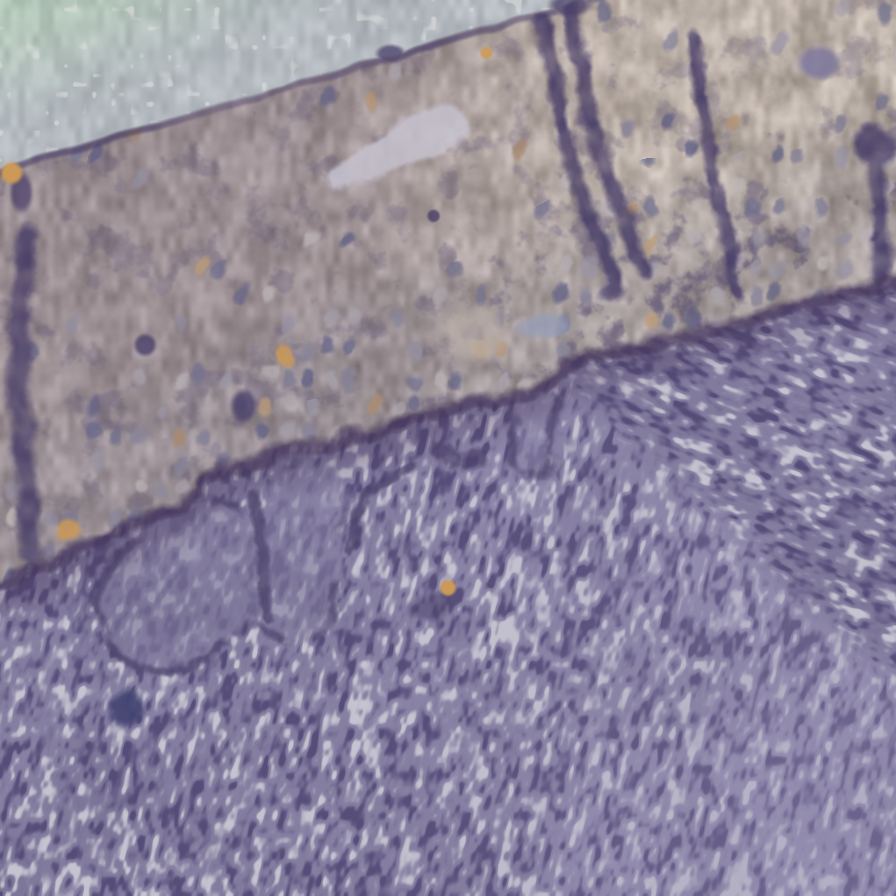
This texture is drawn by a three.js fragment shader. Its source:

```glsl
// Weathered concrete kerb with dark drip stains above speckled violet asphalt
#define ASPHALT vec3(.505, .48, .615)
#define ASPHALT_DARK vec3(.31, .27, .45)
#define ASPHALT_LIGHT vec3(.78, .77, .82)
#define STAIN vec3(.29, .25, .41)
#define KERB_LEFT vec3(.61, .56, .575)
#define KERB_RIGHT vec3(.735, .69, .655)
#define KERB_TOP vec3(.7, .725, .745)
#define OCHRE vec3(.8, .6, .34)
#define GRAIN vec2(125, 66)
#define PEBBLES vec2(42, 32)

varying vec2 vUv;

float hash(vec2 p) {
  vec3 q = fract(p.xyx * .1031);
  q += dot(q, q.yzx + 33.33);
  return fract((q.x + q.y) * q.z);
}

float noise(vec2 p) {
  vec2 i = floor(p), f = fract(p), e = vec2(1, 0);
  f = f * f * (3. - 2. * f);
  return mix(mix(hash(i), hash(i + e), f.x), mix(hash(i + e.yx), hash(i + 1.), f.x), f.y);
}

float fbm(vec2 p) {
  float sum = 0., gain = .53;
  for (int i = 0; i < 4; i++) {
    sum += gain * noise(p);
    p = mat2(1.6, 1.2, -1.2, 1.6) * p + 7.3;
    gain *= .5;
  }
  return sum;
}

float grain(vec2 p) { return noise(p) * .65 + noise(p * 1.7 + 9.) * .35; }

float segment(vec2 p, vec2 a, vec2 b) {
  vec2 d = b - a;
  return length(p - a - d * clamp(dot(p - a, d) / dot(d, d), 0., 1.));
}

// Soft line through three points
float bend(vec2 p, vec2 a, vec2 b, vec2 c, float w) {
  return 1. - smoothstep(w * .35, w * 1.4, min(segment(p, a, b), segment(p, b, c)));
}

float blob(vec2 p, float x, float y, vec2 r) {
  return 1. - smoothstep(.65, 1.25, length((p - vec2(x, y)) / r));
}

float baseEdge(float x) {
  return .349 + .44 * min(x, .19) + .25 * max(x - .19, 0.)
       + .033 * smoothstep(.195, .25, x) + .02 * smoothstep(.59, .65, x);
}

vec3 asphalt(vec2 p, vec2 w) {
  // Upright grain, turning sideways in the right-hand wedge
  float wedge = smoothstep(-.035, .035, w.y - .56 + .93 * (w.x - .65));
  vec2 turned = mat2(.93, .37, -.37, .93) * p;
  float g = mix(grain(vec2(p.x - .22 * p.y, p.y) * GRAIN), grain(turned * GRAIN.yx), wedge);

  // Smooth tar patches
  float tar = min(segment(w, vec2(.185, .325), vec2(.235, .37)) - .075,
                  segment(w, vec2(.345, .44), vec2(.325, .33)) - .045);
  tar = min(tar, segment(w, vec2(.6, .55), vec2(.592, .49)) - .021);
  float contrast = mix(1.15, .72, smoothstep(.3, 1., p.x - .35 * p.y));
  contrast = mix(contrast, 1.15, wedge) * mix(.4, 1., smoothstep(-.008, .008, tar));

  vec3 col = ASPHALT + .055 * smoothstep(.25, .9, p.x) * (1. - wedge);
  col += .08 * (fbm(p * 9.) - .5);
  col = mix(col, ASPHALT_DARK, contrast * .75 * (1. - smoothstep(.18, .5, g)));
  col = mix(col, ASPHALT_LIGHT, contrast * .85 * smoothstep(.54, .83, g));

  // Rims, cracks and spots
  float rim = (1. - smoothstep(.001, .009, abs(tar))) * smoothstep(.35, .6, fbm(p * 24.));
  float crack = max(bend(w, vec2(.283, .45), vec2(.294, .38), vec2(.302, .31), .007),
                    bend(w, vec2(.46, .48), vec2(.405, .45), vec2(.392, .39), .006));
  crack = max(crack, bend(w, vec2(.49, .495), vec2(.515, .483), vec2(.535, .488), .009));
  col = mix(col, STAIN, .7 * max(rim, crack));
  col = mix(col, vec3(.24, .25, .43), .85 * blob(w, .141, .208, vec2(.018, .022)));
  col = mix(col, STAIN, .5 * blob(w, .48, .322, vec2(.025, .017)));
  return mix(col, OCHRE, blob(p, .5, .344, vec2(.009)));
}

vec3 kerbFace(vec2 p, vec2 w, float height) {
  float low = 1. - smoothstep(.03, .24, height);
  float right = smoothstep(.3, .75, p.x);
  vec3 col = mix(KERB_LEFT, KERB_RIGHT, right);
  col = mix(col, vec3(.59, .56, .585), .55 * low);
  col += (.16 + .14 * right) * (fbm(p * 30.) - .5) + .13 * (noise(p * GRAIN) - .5);
  col = mix(col, STAIN, (.25 + .3 * low * right) * smoothstep(.54, .75, fbm(p * 38. + 4.)));

  // Exposed pebbles, denser toward the base
  vec2 q = w * PEBBLES, cell = floor(q);
  float seed = hash(cell), tint = hash(cell + 31.);
  vec2 off = fract(q) - .5 - .3 * (vec2(tint, hash(cell + 17.)) - .5);
  float pebble = 1. - smoothstep(.18, .44, length(off + .3 * off.yx * (seed - .5)));
  vec3 stone = mix(vec3(.36, .36, .51), vec3(.76, .73, .73), tint);
  stone = mix(stone, OCHRE, .6 * step(.92, hash(cell + 53.)));
  col = mix(col, stone, .75 * pebble * step(seed, .08 + .5 * low));
  col = mix(col, KERB_RIGHT, .65 * blob(w, .53, .63, vec2(.037, .034)));
  col = mix(col, vec3(.59, .63, .73), .7 * blob(w, .61, .638, vec2(.025, .016)));

  // Pale scrape and single stones
  float scrape = segment(w, vec2(.375, .8), vec2(.495, .86)) - .012 - .012 * smoothstep(.37, .48, p.x);
  col = mix(col, ASPHALT_LIGHT, .8 * (1. - smoothstep(-.004, .006, scrape)));
  col = mix(col, ASPHALT, .9 * blob(p, .914, .93, vec2(.023, .018)));
  float dark = max(blob(p, .484, .759, vec2(.007)), blob(p, .162, .615, vec2(.012)));
  dark = max(dark, blob(p, .272, .547, vec2(.014, .018)));
  col = mix(col, STAIN, .8 * dark);
  float gold = max(blob(w, .319, .603, vec2(.011, .017)), blob(w, .079, .407, vec2(.013)));
  col = mix(col, OCHRE, .85 * max(gold, blob(p, .543, .941, vec2(.007))));

  // Drips running down from the upper edge
  float drip = bend(w, vec2(.602, .975), vec2(.638, .82), vec2(.686, .675), .01);
  drip = max(drip, bend(w, vec2(.636, 1), vec2(.66, .86), vec2(.717, .7), .01));
  drip = max(drip, bend(w, vec2(.777, .955), vec2(.79, .84), vec2(.821, .675), .009));
  drip = max(drip, bend(w, vec2(.978, .84), vec2(.98, .77), vec2(.986, .68), .011));
  drip = max(drip, bend(w, vec2(.03, .74), vec2(.02, .57), vec2(.038, .38), .014));
  drip = max(drip, blob(w, .977, .838, vec2(.023)));
  return mix(col, STAIN, drip * (.58 + .38 * noise(p * 65.)));
}

vec3 kerbTop(vec2 p, float height) {
  float green = smoothstep(.03, .19, height) * (1. - smoothstep(.05, .5, p.x));
  vec3 col = mix(KERB_TOP, vec3(.71, .79, .73), green);
  col += .1 * (noise(p * GRAIN) - .5) + .08 * (fbm(p * 22.) - .5);
  return mix(col, vec3(.87), .6 * smoothstep(.8, .95, noise(p * 95.)));
}

void main() {
  vec2 p = vUv;
  vec2 w = p + .018 * (vec2(fbm(p * 36.), fbm(p * 36. + 19.)) - .5);
  float above = p.y - .812 - .29 * p.x + .005 * (noise(p * 45.) - .5);
  float base = w.y - baseEdge(w.x);

  // Face meets asphalt in a dark seam
  vec3 col = mix(asphalt(p, w), kerbFace(p, w, base), smoothstep(-.004, .004, base));
  float seam = 1. - smoothstep(.002, .016, abs(base + .004));
  float shade = smoothstep(-.065, -.01, base) * (1. - smoothstep(-.01, .005, base));
  col = mix(col, vec3(.27, .21, .35), max(seam * .72, shade * .32));

  // Upper edge with its shadow line and chips
  col = mix(col, kerbTop(p, above), smoothstep(-.003, .003, above));
  float lip = 1. - smoothstep(.001, .007, abs(above + .003));
  float chip = max(blob(p, .436, .94, vec2(.016, .01)), blob(p, .636, .994, vec2(.022, .012)));
  chip = max(chip, blob(p, .024, .785, vec2(.012, .022)));
  col = mix(col, STAIN, max(.75 * chip, lip * (.35 + .35 * noise(p * 18.))));
  col = mix(col, OCHRE, blob(p, .013, .807, vec2(.012)));
  gl_FragColor = vec4(col, 1);
}
```
